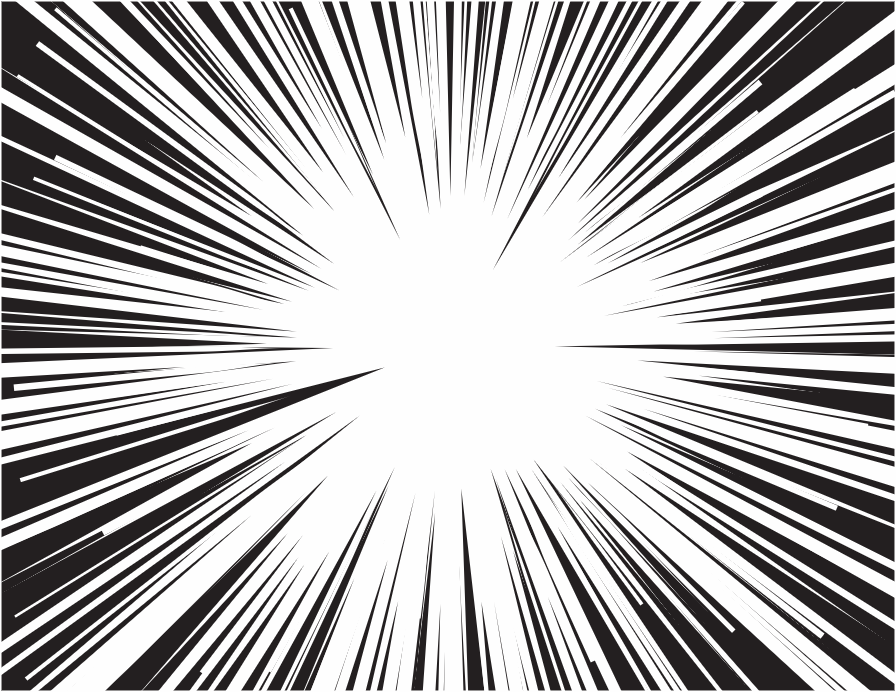
Write a Shadertoy shader that draws this background.

```glsl
// Comic speed lines: black wedges point at an empty white centre.
// Hashed wedges fill the ring, a few broad accents form the dark masses,
// and thin white streaks with blunt outer ends are cut through both.

const float TAU = 6.2831853;
const vec3  PAPER = vec3(0.998);
const vec3  INK = vec3(0.137, 0.122, 0.125);
const vec2  FOCUS = vec2(0.004, 0.0);       // offset from canvas centre, in heights
const float FRAME = 0.0022;                 // white margin, in heights
const float WEDGES = 150.0;                 // fine wedges per turn
const vec2  WEDGE_TIP = vec2(0.19, 0.39);   // nearest and farthest tip radius
const vec2  WEDGE_SIZE = vec2(0.14, 1.08);  // half width in cells
const float STREAKS = 92.0;                 // white streaks per turn
const vec2  STREAK_END = vec2(0.34, 0.78);  // radius of the blunt ends
const vec2  STREAK_SIZE = vec2(0.0018, 0.0052);

// Broad accents: direction in degrees, tip radius, half angle in degrees
const int ACCENTS = 16;
const vec3 ACCENT[ACCENTS] = vec3[](
    vec3(13.0, 0.30, 4.0),   vec3(28.0, 0.38, 4.5),
    vec3(38.6, 0.235, 2.2),  vec3(61.0, 0.125, 1.6),
    vec3(115.5, 0.17, 1.5),  vec3(145.0, 0.40, 4.5),
    vec3(153.5, 0.18, 1.6),  vec3(181.0, 0.17, 1.6),
    vec3(198.0, 0.10, 3.8),  vec3(206.0, 0.32, 3.0),
    vec3(217.4, 0.165, 1.5), vec3(246.0, 0.22, 1.5),
    vec3(288.0, 0.186, 1.8), vec3(310.0, 0.29, 1.8),
    vec3(336.5, 0.227, 1.8), vec3(359.8, 0.15, 1.2));

// Three random values for one ray
vec3 hash3(float n) {
    vec3 p = fract(vec3(n) * vec3(0.1031, 0.1030, 0.0973));
    p += dot(p, p.yzx + 33.33);
    return fract((p.xxy + p.yzz) * p.zyx);
}

// Signed arc length from a ray to the pixel
float arcOffset(float angle, float rayAngle, float radius) {
    float delta = angle - rayAngle;
    return radius * (delta - TAU * round(delta / TAU));
}

// Share of a pixel covered by a band; stays exact for hairlines
float bandCoverage(float offset, float halfWidth, float pixel) {
    float high = min(halfWidth, offset + 0.5 * pixel);
    float low = max(-halfWidth, offset - 0.5 * pixel);
    return clamp((high - low) / pixel, 0.0, 1.0);
}

float wedge(float offset, float radius, float tip, float slope, float pixel) {
    return bandCoverage(offset, slope * max(radius - tip, 0.0), pixel);
}

float fineWedges(float angle, float radius, float pixel) {
    float cellAngle = TAU / WEDGES;
    float cell = floor(angle / cellAngle);
    float clear = 1.0;
    for (int i = -1; i <= 1; i++) {
        float id = mod(cell + float(i), WEDGES);
        vec3 rnd = hash3(id + 17.0);
        float rayAngle = (id + 0.5 + 0.8 * (rnd.x - 0.5)) * cellAngle;
        float tip = mix(WEDGE_TIP.x, WEDGE_TIP.y, rnd.y);
        float slope = cellAngle * mix(WEDGE_SIZE.x, WEDGE_SIZE.y, rnd.z);
        float offset = arcOffset(angle, rayAngle, radius);
        clear = min(clear, 1.0 - wedge(offset, radius, tip, slope, pixel));
    }
    return 1.0 - clear;
}

float accentWedges(float angle, float radius, float pixel) {
    float ink = 0.0;
    for (int i = 0; i < ACCENTS; i++) {
        float offset = arcOffset(angle, radians(ACCENT[i].x), radius);
        float slope = radians(ACCENT[i].z);
        ink = max(ink, wedge(offset, radius, ACCENT[i].y, slope, pixel));
    }
    return ink;
}

float whiteStreaks(float angle, float radius, float pixel) {
    float cellAngle = TAU / STREAKS;
    float cell = floor(angle / cellAngle);
    float light = 0.0;
    for (int i = -1; i <= 1; i++) {
        float id = mod(cell + float(i), STREAKS);
        vec3 rnd = hash3(id + 401.0);
        float rayAngle = (id + 0.5 + 0.8 * (rnd.x - 0.5)) * cellAngle;
        float end = mix(STREAK_END.x, STREAK_END.y, sqrt(rnd.y));
        float halfWidth = mix(STREAK_SIZE.x, STREAK_SIZE.y, rnd.z);
        halfWidth *= smoothstep(0.24, 0.36, radius);
        float band = bandCoverage(arcOffset(angle, rayAngle, radius), halfWidth, pixel);
        light = max(light, band * clamp((end - radius) / pixel + 0.5, 0.0, 1.0));
    }
    return light;
}

void mainImage(out vec4 fragColor, in vec2 fragCoord) {
    float pixel = 1.0 / iResolution.y;
    vec2 p = (fragCoord - 0.5 * iResolution.xy) * pixel;
    vec2 ray = p - FOCUS;
    float radius = length(ray);
    float angle = mod(atan(ray.y, ray.x + 1e-6), TAU);

    float ink = max(fineWedges(angle, radius, pixel), accentWedges(angle, radius, pixel));
    ink *= 1.0 - whiteStreaks(angle, radius, pixel);

    // Thin paper margin along the canvas edge
    vec2 inset = 0.5 * iResolution.xy * pixel - abs(p) - FRAME;
    ink *= clamp(min(inset.x, inset.y) / pixel + 0.5, 0.0, 1.0);

    fragColor = vec4(mix(PAPER, INK, ink), 1.0);
}
```
